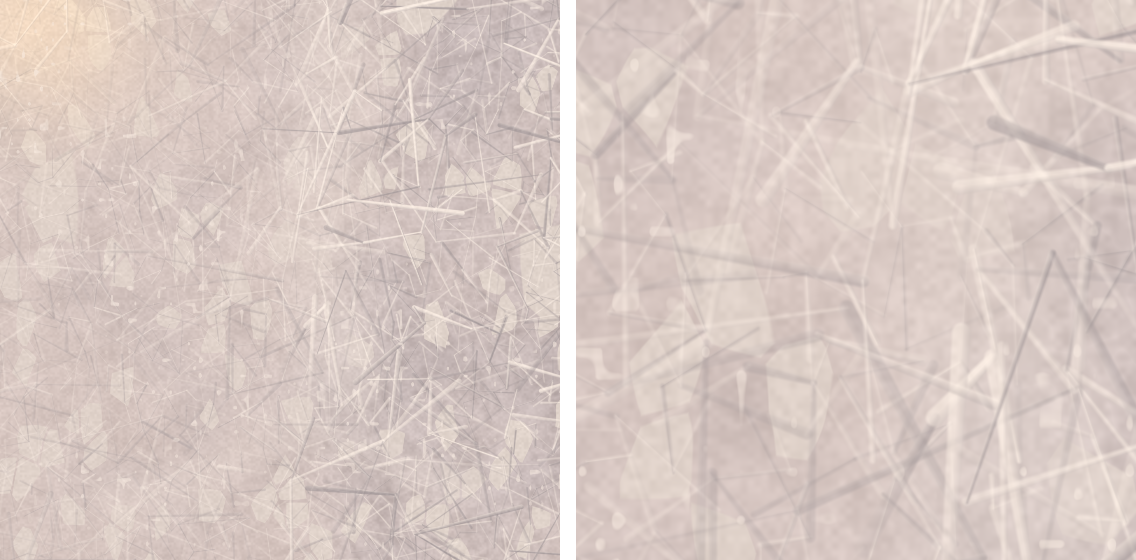
Left, the full canvas; right, a detail of the centre.
Write a three.js fragment shader that draws this texture.

```glsl
varying vec2 vUv;

const vec3 MAUVE = vec3(0.765, 0.710, 0.706);
const vec3 ROSE = vec3(0.838, 0.770, 0.747);
const vec3 PALE = vec3(0.885, 0.835, 0.798);
const vec3 SHADOW = vec3(0.640, 0.600, 0.605);
const vec3 CREAM = vec3(0.975, 0.925, 0.885);
const vec3 HAZE = vec3(0.855, 0.786, 0.763);
const vec3 GLOW = vec3(1.0, 0.925, 0.840);
const vec2 LIGHT_DIR = vec2(-0.8, 0.6);
const vec2 GLOW_POS = vec2(0.06, 0.97);
const float SOFT = 0.0013;
const float HAZE_AMOUNT = 0.18;
const float RELIEF = 0.42;
const float FIBRE = 0.085;
const float GRAIN = 0.045;

float hash(vec2 p) {
  return fract(sin(dot(p, vec2(127.1, 311.7))) * 43758.5453);
}

vec2 jitter(vec2 p) {
  vec2 s = sin(vec2(dot(p, vec2(127.1, 311.7)), dot(p, vec2(269.5, 183.3))));
  return 0.06 + 0.88 * fract(s * 43758.5453);
}

float noise(vec2 p) {
  vec2 i = floor(p), f = fract(p);
  f = f * f * (3.0 - 2.0 * f);
  return mix(mix(hash(i), hash(i + vec2(1.0, 0.0)), f.x),
             mix(hash(i + vec2(0.0, 1.0)), hash(i + 1.0), f.x), f.y);
}

float clouds(vec2 p) {
  return 0.65 * noise(p) + 0.35 * noise(p * 2.3 + 5.0);
}

// Angular openings: a random share of Voronoi cells, with soft borders
float openings(vec2 uv, vec2 scale, float share) {
  vec2 g = uv * scale, cell = floor(g), nearest = cell;
  float d1 = 9.0, d2 = 9.0;
  for (int i = 0; i < 9; i++) {
    float k = float(i);
    vec2 id = cell + vec2(mod(k, 3.0), floor(k / 3.0)) - 1.0;
    float d = length(id + jitter(id) - g);
    if (d < d1) { d2 = d1; d1 = d; nearest = id; }
    else d2 = min(d2, d);
  }
  return step(hash(nearest + 41.0), share) * smoothstep(0.05, 0.12, d2 - d1);
}

// Each grid point sends one tapering strand to a random neighbour, lit on one side
vec3 web(vec3 col, vec2 uv, vec2 scale, float angle, float width,
         float bright, float strength) {
  if (strength < 0.03) return col;
  float c = cos(angle), s = sin(angle);
  mat2 turn = mat2(c, s, -s, c);
  vec2 p = turn * uv + angle * 3.7, cell = floor(p * scale);
  vec2 light = turn * LIGHT_DIR;
  for (int i = 0; i < 9; i++) {
    float k = float(i);
    vec2 id = cell + vec2(mod(k, 3.0), floor(k / 3.0)) - 1.0;
    float pick = hash(id + 3.1);
    vec3 rnd = fract(pick * vec3(57.3, 131.7, 291.1));
    float way = floor(pick * 8.0);
    way += step(4.0, way);
    vec2 next = id + vec2(mod(way, 3.0), floor(way / 3.0)) - 1.0;
    vec2 a = (id + jitter(id)) / scale;
    vec2 ab = (next + jitter(next)) / scale - a, pa = p - a;
    float along = clamp(dot(pa, ab) / dot(ab, ab), 0.0, 1.0);
    float w = width * (0.45 + 0.9 * rnd.y) * (1.0 - 0.5 * along);
    float d = length(pa - ab * along);
    if (d > w + SOFT) continue;
    vec2 n = normalize(vec2(-ab.y, ab.x));
    float lit = clamp(dot(pa, n) * sign(dot(n, light)) / w, -1.0, 1.0);
    float tone = smoothstep(0.3, 0.7, rnd.z + bright) + RELIEF * lit;
    float cover = 1.0 - smoothstep(w - SOFT, w + SOFT, d);
    float alpha = strength * (0.4 + 0.6 * rnd.x);
    col = mix(col, mix(SHADOW, CREAM, clamp(tone, 0.0, 1.05)), cover * alpha);
  }
  return col;
}

void main() {
  vec2 uv = vUv;
  float right = smoothstep(0.35, 0.72, uv.x);

  // Two ridges of gathered fibres: one upright, one along the bottom
  float spine = 0.60 + 0.035 * sin(uv.y * 7.0 + 0.6) - 0.05 * smoothstep(0.8, 1.0, uv.y);
  float across = (uv.x - spine) / 0.075;
  float upright = exp(-across * across) * smoothstep(0.18, 0.36, uv.y);
  float drop = (uv.y - 0.15 - 0.045 * cos(uv.x * 11.0 + 0.4) - 0.05 * uv.x) / 0.04;
  float lower = exp(-drop * drop) * smoothstep(0.12, 0.25, uv.x)
              * (1.0 - smoothstep(0.78, 0.92, uv.x));
  float ridge = max(upright, 0.65 * lower);

  // Clouded ground with pale openings
  float mist = clouds(uv * 6.0);
  float patchy = smoothstep(0.25, 0.7, mist);
  vec3 col = mix(ROSE, MAUVE, clamp(0.6 * right + 1.1 * mist - 0.45, 0.0, 1.0));
  float ripple = noise(uv * 19.0);
  col += 0.06 * (ripple - 0.5);
  vec2 bent = uv + 0.012 * vec2(ripple, mist);
  float holes = max(openings(bent, vec2(25.0, 17.0), 0.18),
                    openings(bent + 3.4, vec2(9.0, 8.0), 0.09));
  col = mix(col, PALE, 0.9 * holes * (1.0 - 0.6 * ridge));

  // Matted fibres: thin creases of stretched noise
  vec2 lean = vec2(uv.x + 0.4 * uv.y, uv.y - 0.4 * uv.x);
  float crease = abs(noise(lean * vec2(75.0, 32.0)) - noise(lean.yx * vec2(80.0, 36.0) + 9.0));
  col += FIBRE * (0.6 + 0.5 * right) * (0.32 - crease) * (1.0 - 0.7 * holes);

  // Fine strands behind, then larger ones
  col = web(col, uv, vec2(31.0, 22.0), 0.4, 0.0021, 0.06, 0.34 + 0.24 * patchy);
  col = web(col, uv, vec2(17.0, 27.0), 1.1, 0.0025, 0.06, 0.34 + 0.24 * right);
  col = web(col, uv, vec2(19.0, 12.0), 2.7, 0.0029, 0.08, 0.34 + 0.24 * right);
  col = web(col, uv, vec2(11.0, 10.0), 2.0, 0.0036, 0.06, 0.34 + 0.24 * right);

  // Cream fibres along the ridges
  col = mix(col, CREAM, 0.30 * ridge);
  col = web(col, uv, vec2(25.0, 9.0), 0.12, 0.0042, 0.34, 0.85 * upright);
  col = web(col, uv, vec2(20.0, 7.0), -0.25, 0.0042, 0.40, 0.95 * upright);
  col = web(col, uv, vec2(9.0, 22.0), 0.15, 0.0042, 0.40, 0.70 * lower);

  // Haze over the left, then the sharp front frame
  col = mix(col, HAZE, HAZE_AMOUNT * (1.0 - right));
  col = web(col, uv, vec2(12.0, 10.0), 0.75, 0.0036, 0.12, 0.30 + 0.52 * right);
  col = web(col, uv, vec2(7.0, 8.0), 2.6, 0.0038, 0.14, 0.26 + 0.62 * right);

  // Warm corner with golden strands
  vec2 toGlow = uv - GLOW_POS;
  float glow = exp(-dot(toGlow, toGlow) * 28.0);
  col = mix(col, GLOW, 0.50 * glow);
  col = web(col, uv, vec2(14.0, 12.0), 0.9, 0.0035, 0.5, 0.85 * glow);
  col *= mix(vec3(1.0), vec3(1.03, 1.0, 0.95), glow);

  // Bright flecks and fine grain
  float fleck = smoothstep(0.84, 0.93, noise(uv * vec2(95.0, 70.0) + 50.0));
  col = mix(col, CREAM, 0.55 * fleck * patchy);
  col += GRAIN * (noise(uv * 240.0) - 0.5);
  gl_FragColor = vec4(clamp(col, 0.0, 1.0), 1.0);
}
```
